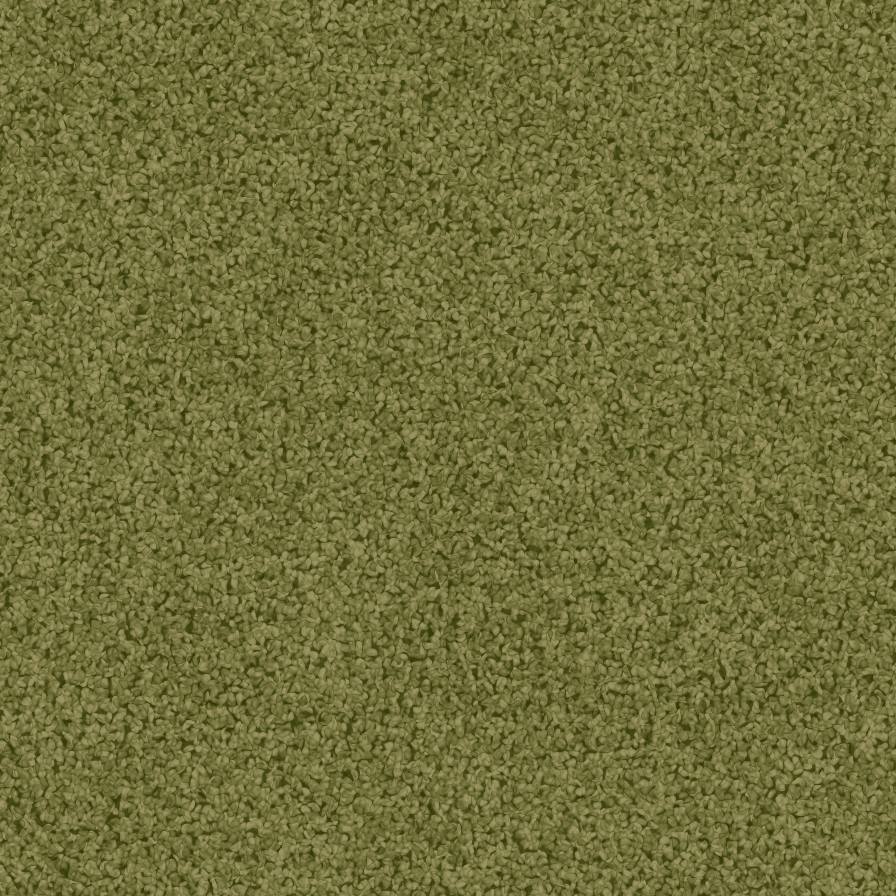
This texture is drawn by a WebGL 1 fragment shader. Its source:

```glsl
precision highp float;

uniform vec2 u_resolution;

const vec3 GAP_GREEN = vec3(0.21, 0.23, 0.035);
const vec3 YARN_OLIVE = vec3(0.44, 0.435, 0.22);
const vec3 YARN_PALE = vec3(0.59, 0.565, 0.365);
const float GAP_TONE = 0.12;

vec2 hash2(vec2 p) {
  vec3 q = fract(p.xyx * vec3(0.1031, 0.1030, 0.0973));
  q += dot(q, q.yzx + 33.33);
  return fract((q.xx + q.yz) * q.zy);
}

float gradientDot(vec2 cell, vec2 offset) {
  float angle = 6.2832 * hash2(cell).x;
  return dot(vec2(cos(angle), sin(angle)), offset);
}

float gradientNoise(vec2 p) {
  vec2 cell = floor(p);
  vec2 f = p - cell;
  vec2 s = f * f * f * (f * (f * 6.0 - 15.0) + 10.0);
  float low = mix(gradientDot(cell, f),
                  gradientDot(cell + vec2(1.0, 0.0), f - vec2(1.0, 0.0)), s.x);
  float high = mix(gradientDot(cell + vec2(0.0, 1.0), f - vec2(0.0, 1.0)),
                   gradientDot(cell + 1.0, f - 1.0), s.x);
  return mix(low, high, s.y);
}

vec2 rotate(vec2 p, float angle) {
  float c = cos(angle);
  float s = sin(angle);
  return vec2(c * p.x - s * p.y, s * p.x + c * p.y);
}

// One bent yarn loop: x is its tone, y its coverage
vec2 yarnLoop(vec2 offset, vec2 seed) {
  vec2 shape = hash2(seed + 17.0);
  vec2 look = hash2(seed + 59.0);
  vec2 q = rotate(offset, (shape.x - 0.5) * 2.6);
  q.x += (look.y - 0.5) * 1.6 * q.y * q.y;
  vec2 halfSize = mix(vec2(0.36, 0.56), vec2(0.52, 0.76), shape.y);
  float d = length(q / halfSize);
  float strands = gradientNoise(q * vec2(3.5, 1.6) + seed * 7.31);
  float tone = mix(0.62, 1.06, look.x) - 0.42 * min(d * d, 1.0);
  tone += 0.15 * offset.y + 0.26 * strands;
  return vec2(tone, 1.0 - smoothstep(0.74, 1.06, d));
}

// Lays a jittered grid of loops over the tone below
float layLoops(float tone, vec2 p, float seed) {
  vec2 cell = floor(p);
  for (int y = -1; y <= 1; y++) {
    for (int x = -1; x <= 1; x++) {
      vec2 id = cell + vec2(float(x), float(y));
      vec2 centre = id + 0.5 + 0.7 * (hash2(id + seed) - 0.5);
      vec2 yarn = yarnLoop(p - centre, id + seed);
      tone = mix(tone, yarn.x, yarn.y);
    }
  }
  return tone;
}

vec3 yarnColour(float tone) {
  vec3 shade = mix(GAP_GREEN, YARN_OLIVE, clamp(tone / 0.6, 0.0, 1.0));
  return mix(shade, YARN_PALE, clamp((tone - 0.6) / 0.4, 0.0, 1.15));
}

void main() {
  vec2 uv = gl_FragCoord.xy / min(u_resolution.x, u_resolution.y);

  // Wobble breaks up the grid of loops
  vec2 wobble = vec2(gradientNoise(uv * 70.0), gradientNoise(uv * 70.0 + 41.7));
  vec2 p = uv + 0.0045 * wobble;

  float tone = layLoops(GAP_TONE, p * 98.0, 3.0);
  tone = layLoops(tone, rotate(p, 0.35) * 116.0 + 40.0, 211.0);

  // Dark pits, fine fuzz and broad mottling
  float pits = smoothstep(0.18, 0.5, gradientNoise(uv * 105.0 + 13.0));
  tone -= 0.32 * pits;
  tone += 0.2 * gradientNoise(uv * 210.0 + 5.0);
  tone += 0.07 * gradientNoise(uv * 7.0 + 2.0);

  gl_FragColor = vec4(yarnColour(tone + 0.03), 1.0);
}
```
